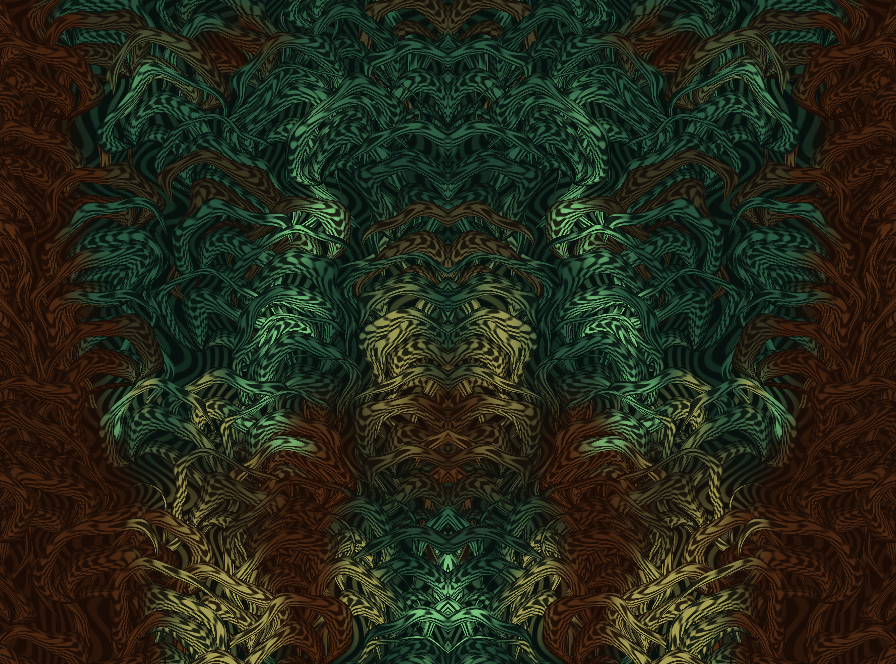
A WebGL 1 fragment shader for this pattern:

```glsl
precision highp float;
uniform vec2 u_resolution;

float hash(vec2 p) {
  return fract(sin(dot(p, vec2(127.1, 311.7))) * 4375.85);
}

float glow(vec2 p, vec2 center, vec2 size) {
  vec2 d = (p - center) / size;
  return exp(-dot(d, d));
}

// Weights of rust, jade and gold over the folded canvas
vec3 pigments(vec2 p) {
  float rust = smoothstep(0.46, 0.60, p.x + 0.12 * (0.5 - p.y));
  rust += glow(p, vec2(0.21, 0.29), vec2(0.07, 0.09));
  rust += glow(p, vec2(0.22, 0.10), vec2(0.07, 0.11));
  rust += 0.8 * glow(p, vec2(0.32, 0.93), vec2(0.08, 0.05));
  rust += 0.9 * glow(p, vec2(0.52, 0.08), vec2(0.10, 0.18));
  rust += 0.7 * glow(p, vec2(0.0, 0.36), vec2(0.16, 0.14));
  rust += 0.5 * glow(p, vec2(0.36, 0.22), vec2(0.12, 0.14));

  float column = 0.27 - 0.07 * smoothstep(0.4, 0.7, p.y);
  float jade = glow(p, vec2(column, 0.56), vec2(0.05, 0.32));
  jade *= 0.75 + 0.25 * cos((p.y - 0.82) * 42.0);
  jade += 0.5 * glow(p, vec2(0.47, 0.87), vec2(0.10, 0.10));
  jade += 0.6 * glow(p, vec2(0.48, 0.40), vec2(0.06, 0.08));
  jade += 1.1 * glow(p, vec2(0.0, 0.09), vec2(0.07, 0.08));
  jade += 0.3 * glow(p, vec2(0.06, 0.85), vec2(0.10, 0.10));

  float gold = 0.75 * glow(p, vec2(0.06, 0.47), vec2(0.06, 0.19));
  gold += 0.8 * glow(p, vec2(0.34, 0.38), vec2(0.04, 0.08));
  gold += 0.7 * glow(p, vec2(0.44, 0.40), vec2(0.03, 0.06));
  gold += 0.7 * glow(p, vec2(0.41, 0.23), vec2(0.06, 0.07));
  gold += 1.3 * glow(p, vec2(0.34, 0.07), vec2(0.07, 0.11));
  gold += 1.1 * glow(p, vec2(0.13, 0.10), vec2(0.05, 0.09));
  gold += 0.4 * glow(p, vec2(0.56, 0.75), vec2(0.04, 0.03));
  return smoothstep(0.1, 0.85, vec3(rust, jade, gold));
}

// A fan of tapering, drooping arms: x is light, y is cover
vec2 plume(vec2 d, float side, float seed) {
  d.x *= side;
  float rad = length(d);
  float bent = atan(d.x, d.y) - 1.5 * rad * rad;
  float turn = bent * 5.5 + seed * 6.0;
  float ridge = cos(turn);
  float taper = (ridge + 1.15 - 1.1 * rad) * 0.3 * rad;
  float sector = (1.3 - abs(bent + 0.15)) * rad * 0.7;
  float inside = min(min(1.25 - rad, sector), taper);
  float rim = smoothstep(0.0, 0.04, inside);
  float barbs = sin(rad * 66.0 + ridge * 8.0 + 3.0 * sin(bent * 5.0));
  float veins = sin(ridge * 13.0 + rad * 9.0);
  float ink = smoothstep(-0.5, 0.5, 0.8 * barbs + 0.7 * veins);
  float sheen = 0.45 + 0.55 * smoothstep(-0.8, 0.5, sin(turn + 0.9));
  return vec2(rim * sheen * (0.12 + 0.95 * ink), step(0.0, inside));
}

void main() {
  vec2 uv = gl_FragCoord.xy / u_resolution;
  vec2 q = vec2(abs(uv.x - 0.5) * 1.347, uv.y);

  // Layered sines loosen the grid away from the axis
  vec2 w = q + 0.013 * sin(q.yx * vec2(31.0, 23.0) + vec2(0.0, 1.0));
  w += 0.006 * sin(w.yx * vec2(73.0, 61.0) + 2.0);
  w.x = mix(q.x, w.x, smoothstep(0.0, 0.1, q.x));
  vec2 p = w / vec2(0.095, 0.122);

  // Fine ripples fill the gaps between plumes
  float ripple = sin(p.x * 33.0 + 5.0 * sin(p.y * 7.0) + 3.0 * sin(p.x * 5.0));
  float light = 0.4 * smoothstep(-0.3, 0.7, ripple);

  // The lowest plume covering this point lies in front
  float front = 1e4;
  float seed = 0.5;
  for (int i = -1; i <= 1; i++) {
    float col = floor(p.x + 0.5) + float(i);
    float stagger = 0.5 * mod(abs(col), 2.0) - 0.25;
    for (int j = -2; j <= 1; j++) {
      vec2 id = vec2(col, floor(p.y - stagger) + float(j));
      float h = hash(id);
      float free = min(abs(col), 1.0);
      vec2 base = id + vec2(0.0, stagger);
      base += free * 0.3 * vec2(h - 0.5, hash(id + 7.3) - 0.5);
      float side = mix(1.0, h > 0.42 ? 1.0 : -1.0, free);
      vec2 shape = plume((p - base) * vec2(0.83, 1.0), side, h * free);
      if (shape.y > 0.5 && base.y < front) {
        front = base.y;
        light = shape.x;
        seed = h;
      }
    }
  }

  // Each plume samples the pigments at its own shift
  vec2 shift = vec2(seed, fract(seed * 7.0)) - 0.5;
  vec3 tint = pigments(q + 0.06 * shift);
  tint.x = min(1.0, tint.x + 0.6 * step(0.76, seed));
  vec3 feather = mix(vec3(0.17, 0.36, 0.26), vec3(0.31, 0.165, 0.07), tint.x);
  feather = mix(feather, vec3(0.47, 0.76, 0.48), tint.y);
  feather = mix(feather, vec3(0.64, 0.61, 0.32), tint.z);
  vec3 shadow = mix(vec3(0.025, 0.065, 0.05), vec3(0.10, 0.045, 0.02), tint.x);
  float strength = mix(0.6 + 0.4 * fract(seed * 5.0), 1.0, max(tint.y, tint.z));

  gl_FragColor = vec4(mix(shadow, feather, clamp(light * strength, 0.0, 1.0)), 1.0);
}
```
